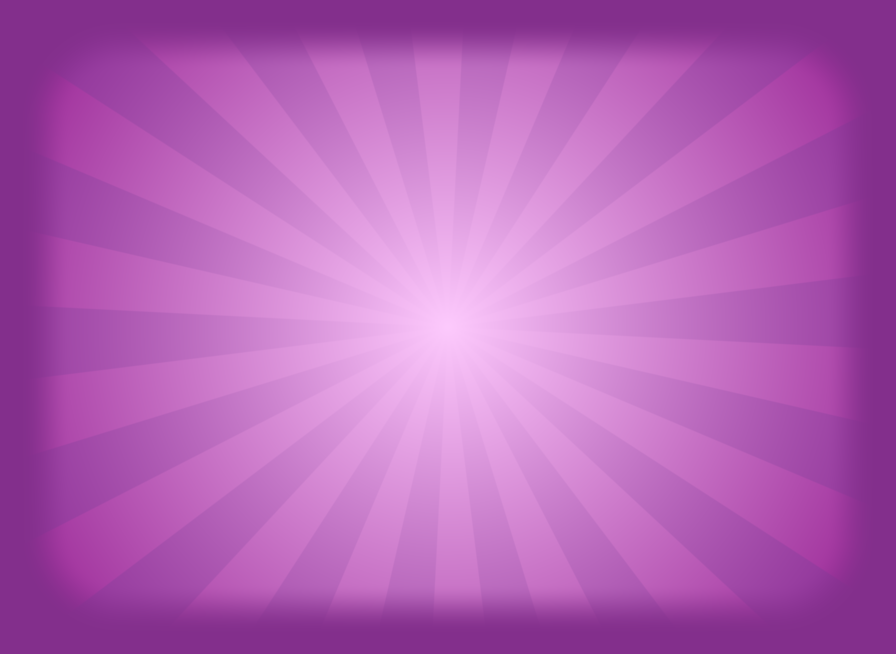
Give the GLSL for this background, as a Shadertoy shader.

```glsl
// A purple sunburst: alternating rays around a pale pink core,
// darkening outward and fading into a soft, rounded violet border.
// Rays come from a repeated angle, the border from a rounded-box distance.

#define RAY_PAIRS 18.0
#define RAY_TURN 0.0365      // angle of the first dark ray, radians
#define RAY_SHADE 0.38       // strength of the dark rays at full radius
#define RAY_FALLOFF 1.35     // how late the dark rays gain strength
#define GLOW_RADIUS 0.75     // in canvas heights
#define BORDER_INSET 0.070
#define BORDER_SOFTNESS 0.038
#define CORNER_RADIUS 0.11

const float TAU = 6.2831853;
const vec3 CORE_COLOR = vec3(0.99, 0.79, 0.99);
const vec3 RIM_COLOR = vec3(0.61, 0.165, 0.595);
const vec3 SHADE_COLOR = vec3(0.46, 0.24, 0.59);
const vec3 BORDER_COLOR = vec3(0.515, 0.186, 0.55);

float roundedBox(vec2 p, vec2 halfSize, float radius) {
    vec2 q = abs(p) - halfSize + radius;
    return length(max(q, 0.0)) + min(max(q.x, q.y), 0.0) - radius;
}

// Coverage of the dark rays, with smoothed edges.
float darkRays(vec2 p, float softness) {
    float period = TAU / RAY_PAIRS;
    float angle = atan(p.y, p.x) - RAY_TURN;
    float offset = abs(fract(angle / period + 0.5) - 0.5);
    float edge = (offset - 0.25) * period * length(p);
    return 1.0 - smoothstep(-softness, softness, edge);
}

void mainImage(out vec4 fragColor, in vec2 fragCoord) {
    // Centered coordinates, one unit per canvas height.
    vec2 p = (fragCoord - 0.5 * iResolution.xy) / iResolution.y;
    vec2 halfCanvas = 0.5 * iResolution.xy / iResolution.y;
    float pixel = 1.0 / iResolution.y;

    // Radial glow.
    float reach = min(length(p) / GLOW_RADIUS, 1.0);
    vec3 color = mix(CORE_COLOR, RIM_COLOR, reach);

    // Rays grow stronger away from the core.
    float shade = RAY_SHADE * pow(reach, RAY_FALLOFF);
    color = mix(color, SHADE_COLOR, shade * darkRays(p, pixel));

    // Soft border.
    float box = roundedBox(p, halfCanvas - BORDER_INSET, CORNER_RADIUS);
    float border = smoothstep(-BORDER_SOFTNESS, BORDER_SOFTNESS, box);
    fragColor = vec4(mix(color, BORDER_COLOR, border), 1.0);
}
```
